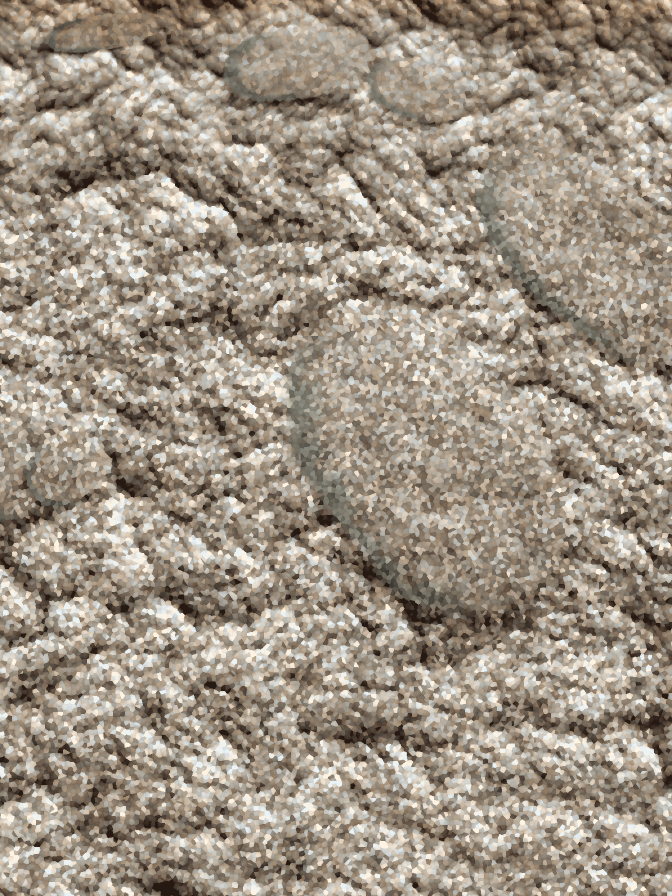
A Shadertoy shader for this texture:

```glsl
#define GRAIN_SCALE 150.0
#define CLUMP_SCALE 5.0
#define BASE_TONE 0.55
#define SLOPE_GAIN 0.19
#define CREVICE_GAIN 0.34
#define GRAIN_GAIN 0.56
#define LIGHT_DIR normalize(vec2(0.3, 1.0))
#define SHADE_SAND vec3(0.28, 0.23, 0.19)
#define MID_SAND vec3(0.585, 0.530, 0.460)
#define PALE_SAND vec3(0.88, 0.87, 0.84)
#define BARE_ROCK vec3(0.42, 0.42, 0.38)

// Stones: centre and half axes, then tilt of the long axis
const int STONES = 7;
const vec4 stoneShape[STONES] = vec4[STONES](
    vec4(0.635, 0.650, 0.255, 0.165), vec4(0.890, 0.955, 0.210, 0.110),
    vec4(0.000, 0.640, 0.085, 0.055), vec4(0.100, 0.635, 0.065, 0.050),
    vec4(0.440, 1.240, 0.110, 0.055), vec4(0.620, 1.200, 0.075, 0.045),
    vec4(0.150, 1.285, 0.085, 0.026));
const float stoneTilt[STONES] = float[STONES](-0.94, -0.70, -1.2, 0.6, 0.15, -0.3, 0.15);

vec2 hash2(vec2 p) {
    vec3 q = fract(p.xyx * vec3(0.1031, 0.1030, 0.0973));
    q += dot(q, q.yzx + 33.33);
    return fract((q.xx + q.yz) * q.zy);
}

// Nearest cell: xy = offset to its point, zw = its random values
vec4 nearestCell(vec2 p) {
    vec2 base = floor(p), id = base, offset = vec2(9.0);
    for (int y = -1; y <= 1; y++)
    for (int x = -1; x <= 1; x++) {
        vec2 cell = base + vec2(x, y);
        vec2 d = cell + hash2(cell) - p;
        if (dot(d, d) < dot(offset, offset)) { offset = d; id = cell; }
    }
    return vec4(offset, hash2(id + 71.0));
}

// Clumps at four sizes: x = height, y = exposure above the crevices
vec2 clumpRelief(vec2 p) {
    p += 0.010 * sin(p.yx * vec2(23.0, 19.0) + 1.3) + 0.004 * sin(p.yx * vec2(61.0, 71.0));
    vec2 relief = vec2(0.0);
    float scale = CLUMP_SCALE, weight = 0.6;
    for (int i = 0; i < 4; i++) {
        vec2 d = nearestCell(p * scale + float(i) * 17.3).xy;
        float dome = 0.23 - dot(d, d);
        relief += weight * dome * vec2(1.0 / scale, 1.0);
        scale *= 2.2;
        weight = 1.0;
    }
    return relief;
}

// x = cover, y = light on the dome, z = bare flank, w = contact shadow
vec4 stoneField(vec2 p, float rough) {
    vec4 field = vec4(0.0);
    for (int i = 0; i < STONES; i++) {
        vec4 s = stoneShape[i];
        float c = cos(stoneTilt[i]), n = sin(stoneTilt[i]);
        vec2 away = p - s.xy;
        vec2 local = vec2(c * away.x + n * away.y, c * away.y - n * away.x) / s.zw;
        float d = pow(dot(pow(abs(local), vec2(2.4)), vec2(1.0)), 1.0 / 2.4) + 0.06 * rough;
        float cover = 1.0 - smoothstep(0.94, 1.02, d);
        vec2 dir = away / max(length(away), 0.001);
        float lit = dot(dir, LIGHT_DIR);
        float flank = smoothstep(0.05, 0.6, dot(dir, normalize(vec2(-0.9, -0.55))));
        float bare = cover * flank * smoothstep(0.74, 0.92, d + 0.10 * rough);
        float shadow = (1.0 - smoothstep(0.98, 1.20, d)) * (1.0 - cover)
                     * smoothstep(0.0, 0.7, -lit);
        field = mix(field, vec4(1.0, lit * d * d, 0.0, 0.0), cover);
        field.z = max(field.z, bare);
        field.w = max(field.w, shadow);
    }
    return field;
}

vec3 sandColour(float tone) {
    tone = clamp(tone, -0.22, 1.12);
    return tone < 0.5 ? mix(SHADE_SAND, MID_SAND, tone * 2.0)
                      : mix(MID_SAND, PALE_SAND, tone * 2.0 - 1.0);
}

vec3 sandScene(vec2 p) {
    // Each grain takes most of its light from the clump beneath its centre
    vec4 grain = nearestCell(p * GRAIN_SCALE);
    float focus = 1.0 - 0.55 * smoothstep(0.85, 1.3, p.y);
    vec2 ground = p + 0.7 * focus * grain.xy / GRAIN_SCALE;

    vec2 relief = clumpRelief(ground);
    float reach = 0.006;
    float slope = (relief.x - clumpRelief(ground + LIGHT_DIR * reach).x) / reach;
    vec4 stone = stoneField(ground, relief.y);

    // Clumps flatten out over the stones
    float clumpy = mix(1.0, 0.32, stone.x);
    float tone = BASE_TONE + clumpy * (SLOPE_GAIN * slope + CREVICE_GAIN * relief.y);
    tone += stone.x * (0.03 + 0.20 * stone.y) - 0.55 * stone.w;

    // Grain brightness and glints
    float glint = smoothstep(0.92, 0.97, grain.w);
    tone += focus * (GRAIN_GAIN * (grain.z - 0.5) + 0.22 * glint);
    tone -= focus * 0.12 * (dot(grain.xy, grain.xy) - 0.23);

    // Dim far edge
    float farEdge = smoothstep(1.26, 1.34, p.y + 0.02 * sin(p.x * 9.0));
    tone -= 0.35 * farEdge * (1.0 - 0.5 * p.x);

    vec3 colour = sandColour(tone);
    colour *= 1.0 + (0.10 * (grain.w - 0.45) + 0.06 * farEdge) * vec3(1.0, 0.0, -1.0);
    return mix(colour, BARE_ROCK * (0.45 + 0.9 * tone), 0.8 * stone.z);
}

void mainImage(out vec4 fragColor, in vec2 fragCoord) {
    // Four samples smooth the grain edges
    vec3 colour = vec3(0.0);
    for (int i = 0; i < 4; i++) {
        vec2 jitter = vec2(i & 1, i >> 1) * 0.5 - 0.25;
        colour += sandScene((fragCoord + jitter) / iResolution.x);
    }
    fragColor = vec4(colour / 4.0, 1.0);
}
```
